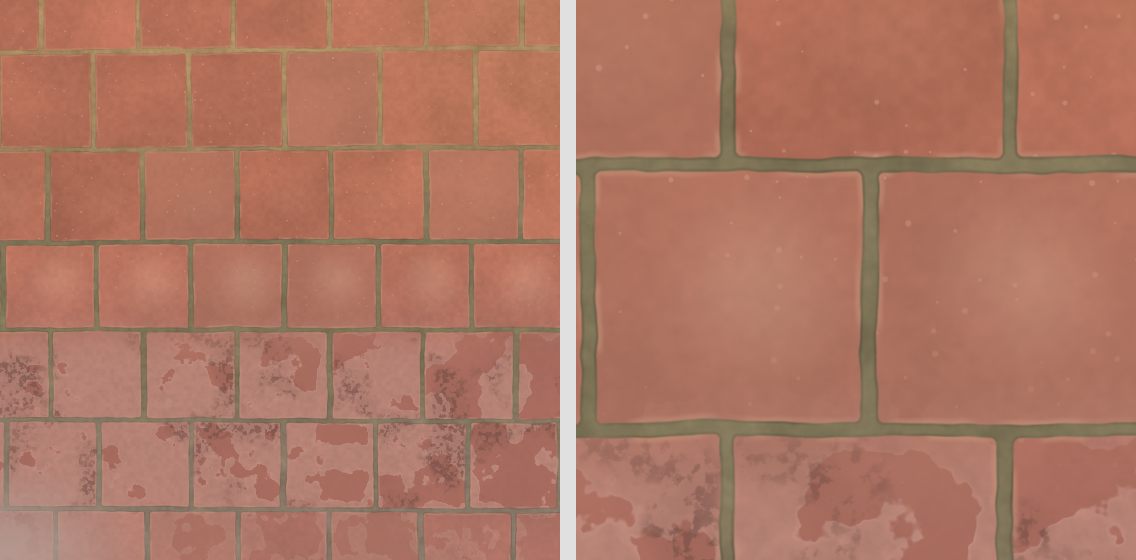
Left, the full canvas; right, a detail of the centre.
This texture is drawn by a WebGL 2 fragment shader. Its source:

```glsl
#version 300 es
precision highp float;
// Weathered terracotta tiles in staggered rows, with olive grout, hazy film and damp patches.
uniform vec2 u_resolution;
out vec4 outColor;

float hash(vec2 p) {
  vec3 q = fract(vec3(p.xyx) * 0.1031);
  q += dot(q, q.yzx + 33.33);
  return fract((q.x + q.y) * q.z);
}

float noise(vec2 p) {
  vec2 i = floor(p), f = fract(p);
  f = f * f * (3.0 - 2.0 * f);
  return mix(mix(hash(i), hash(i + vec2(1, 0)), f.x),
             mix(hash(i + vec2(0, 1)), hash(i + vec2(1, 1)), f.x), f.y);
}

float fbm(vec2 p) {
  float sum = 0.0, amp = 0.5;
  for (int i = 0; i < 5; i++) {
    sum += amp * noise(p);
    p = mat2(1.6, 1.2, -1.2, 1.6) * p + 17.3;
    amp *= 0.5;
  }
  return sum / 0.97;
}

float roundedBox(vec2 p, vec2 halfSize, float radius) {
  vec2 q = abs(p) - halfSize + radius;
  return length(max(q, 0.0)) + min(max(q.x, q.y), 0.0) - radius;
}

// Sparse pale chips, one candidate per grid cell.
float flecks(vec2 p) {
  vec2 cell = floor(p);
  vec2 center = 0.25 + 0.5 * vec2(hash(cell + 3.1), hash(cell + 8.7));
  float radius = 0.05 + 0.13 * hash(cell + 5.3);
  return step(0.8, hash(cell)) * smoothstep(radius, radius * 0.4, length(fract(p) - center));
}

void main() {
  vec2 uv = gl_FragCoord.xy / u_resolution;
  float blur = 0.7 / min(u_resolution.x, u_resolution.y) + 0.0004;

  // Slightly tilted rows and hand-laid wobble
  vec2 p = uv;
  p.y -= (uv.x - 0.5) * mix(-0.006, 0.009, uv.y);
  p += 0.003 * (vec2(noise(uv * 17.0), noise(uv * 17.0 + 40.0)) - 0.5);
  p += 0.0016 * (vec2(noise(uv * 90.0), noise(uv * 90.0 + 70.0)) - 0.5);

  // Uneven row heights and staggered columns
  float rowEdge[8] = float[8](-0.07, 0.090, 0.249, 0.411, 0.568, 0.735, 0.911, 1.09);
  float rowStart[7] = float[7](0.100, 0.013, 0.091, 0.005, 0.085, -0.003, 0.073);
  int row = 0;
  for (int i = 1; i < 7; i++) if (p.y > rowEdge[i]) row = i;
  float pitch = 0.163 + 0.0015 * float(row);
  float column = floor((p.x - rowStart[row]) / pitch);
  vec2 id = vec2(column + 10.0, float(row) + 3.0);
  float tileRandom = hash(id * 7.3);
  vec2 size = vec2(pitch, rowEdge[row + 1] - rowEdge[row]);
  vec2 corner = vec2(rowStart[row] + column * pitch, rowEdge[row]);
  vec2 local = p - corner - 0.5 * size;
  local += 0.002 * (vec2(hash(id + 21.0), hash(id + 47.0)) - 0.5);
  float d = roundedBox(local, 0.5 * size - vec2(0.0047, 0.0042), 0.004);

  // Fired clay: redder and cooler below, orange above
  float cloud = fbm(uv * 9.0 + id * 5.7);
  float grain = fbm(uv * 130.0);
  vec3 clay = mix(vec3(0.68, 0.455, 0.405), vec3(0.71, 0.435, 0.345), smoothstep(0.2, 0.72, uv.y));
  clay += vec3(0.035, 0.045, 0.02) * smoothstep(0.4, 1.0, uv.x) * smoothstep(0.5, 0.95, uv.y);
  clay *= 1.0 + 0.09 * (tileRandom - 0.5) + 0.22 * (cloud - 0.48) + 0.10 * (grain - 0.48);
  clay = mix(clay, vec3(0.63, 0.44, 0.37), 0.4 * step(0.8, tileRandom));

  // Soft lighter bloom in the middle rows
  float middle = smoothstep(0.34, 0.44, uv.y) * smoothstep(0.72, 0.52, uv.y);
  float bloom = smoothstep(0.075, 0.0, length(local - vec2(0.015, 0.012)) + 0.07 * (cloud - 0.48));
  clay += middle * vec3(0.05, 0.07, 0.06) * (bloom - 0.15);

  // Pale film, broken by damp patches with crisp outlines
  float low = smoothstep(0.45, 0.34, uv.y);
  float filmZone = low * mix(0.45, 1.0, smoothstep(0.07, 0.11, uv.y));
  float edgeFilm = smoothstep(-0.022, 0.0, d);
  float damp = fbm(uv * 20.0 + id * 3.1) + 0.26 * (uv.x - 0.62) - 0.10 * edgeFilm;
  damp += 0.10 * smoothstep(0.28, 0.05, uv.y) * smoothstep(0.3, 0.8, uv.x);
  float patchMask = smoothstep(0.535, 0.56, damp);
  float outline = smoothstep(0.49, 0.535, damp) * (1.0 - patchMask);
  vec3 film = vec3(0.71, 0.515, 0.465) * (0.96 + 0.10 * grain) + 0.025 * outline;
  clay = mix(clay, film, filmZone * (1.0 - patchMask) * 0.85);
  clay = mix(clay, vec3(0.65, 0.405, 0.355), 0.65 * filmZone * patchMask);

  // Dark grime gathered in speckled clumps
  float clump = smoothstep(0.50, 0.70, fbm(uv * 11.0 + id * 2.3 + 60.0));
  float speckle = smoothstep(0.46, 0.68, fbm(uv * 160.0 + 9.0));
  float grime = clump * (0.25 + speckle) * low * smoothstep(0.06, 0.12, uv.y);
  clay = mix(clay, vec3(0.43, 0.29, 0.26), 0.60 * min(grime, 1.0));

  // Small chips and worn pale rims
  clay = mix(clay, vec3(0.80, 0.61, 0.51), 0.5 * flecks(uv * 65.0) * smoothstep(0.3, 0.6, uv.y));
  float rim = smoothstep(-0.0045, -0.001, d) * smoothstep(0.3, 0.7, noise(uv * 45.0));
  clay = mix(clay, vec3(0.77, 0.57, 0.47), 0.5 * rim);

  // Grout: tan at the top, green-olive in the middle, grey below
  vec3 grout = mix(vec3(0.51, 0.45, 0.39), vec3(0.48, 0.44, 0.33), smoothstep(0.1, 0.45, uv.y));
  grout = mix(grout, vec3(0.65, 0.53, 0.37), smoothstep(0.55, 0.88, uv.y));
  grout *= 0.86 + 0.16 * noise(uv * 28.0) + 0.18 * grain;
  grout *= 1.0 - 0.22 * smoothstep(0.0025, 0.0, d) * noise(uv * 35.0 + 12.0);

  vec3 color = mix(grout, clay, smoothstep(blur, -blur, d));

  // Pale glare in the lower left corner
  float glare = smoothstep(0.30, 0.0, length(uv * vec2(1.0, 1.5)));
  color = mix(color, vec3(0.71, 0.63, 0.605), 0.75 * glare);
  outColor = vec4(color, 1.0);
}
```
